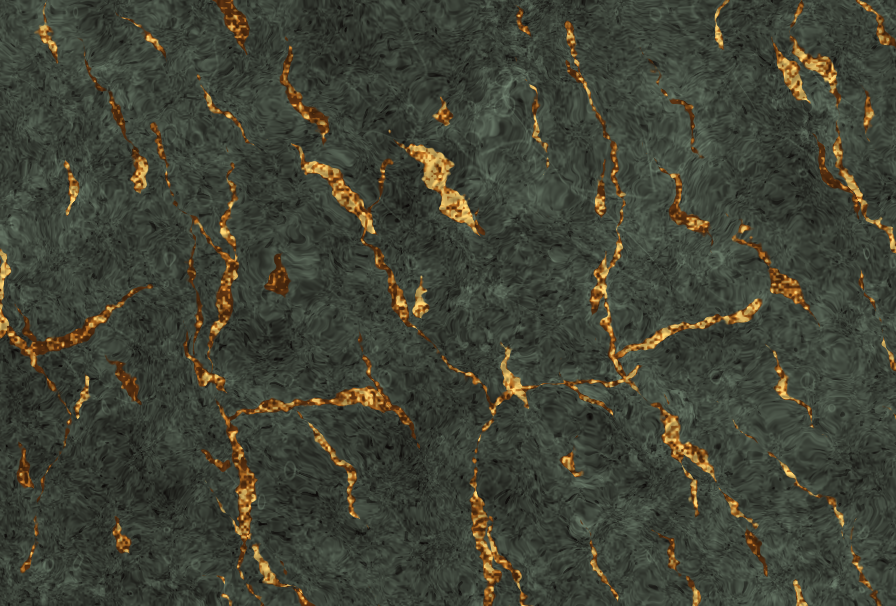
Give the GLSL for this texture, as a WebGL 1 fragment shader.

```glsl
precision highp float;
// Dark green-grey marble crossed by rust and gold veins.
// Layered noise makes the stone; wandering chains of segments and scattered
// tapered strokes, all bent by one domain warp, make the metal veins.
uniform vec2 u_resolution;

#define STONE_DARK vec3(0.135, 0.143, 0.123)
#define STONE_LIGHT vec3(0.365, 0.420, 0.360)
#define RUST vec3(0.31, 0.17, 0.06)
#define AMBER vec3(0.63, 0.38, 0.12)
#define PALE_GOLD vec3(0.84, 0.70, 0.38)
#define SHARD_CELL 0.15
#define SHARD_SHARE 0.85
#define SHARD_WIDTH 0.012
#define VEIN_WIDTH 0.015
#define VEIN_STEP 0.135
#define GRAIN 0.85
#define RAGGED 0.010

float hash(vec2 p) { return fract(sin(dot(p, vec2(127.1, 311.7))) * 43758.545); }
vec2 hash2(vec2 p) { return vec2(hash(p), hash(p + 37.3)); }

float noise(vec2 p) {
  vec2 i = floor(p), f = fract(p);
  f = f * f * (3.0 - 2.0 * f);
  return mix(mix(hash(i), hash(i + vec2(1, 0)), f.x),
             mix(hash(i + vec2(0, 1)), hash(i + vec2(1, 1)), f.x), f.y);
}
vec2 noise2(vec2 p) { return vec2(noise(p), noise(p + 51.7)) - 0.5; }

float fbm(vec2 p) {
  float sum = 0.0, amp = 0.53;
  for (int i = 0; i < 4; i++) {
    sum += amp * noise(p);
    p = mat2(1.6, 1.2, -1.2, 1.6) * p + 7.1;
    amp *= 0.5;
  }
  return sum;
}

float segmentDistance(vec2 p, vec2 a, vec2 b) {
  vec2 pa = p - a, ba = b - a;
  return length(pa - ba * clamp(dot(pa, ba) / dot(ba, ba), 0.0, 1.0));
}

// Long veins: downward random walks, each with one sideways branch.
float longVeins(vec2 p) {
  float d = 1.0;
  for (int i = 0; i < 5; i++) {
    float id = float(i);
    vec2 a = vec2(-0.06 + 0.34 * id, 1.06 - 0.35 * hash(vec2(id, 4.0)));
    for (int j = 0; j < 7; j++) {
      float turn = 0.22 + 1.3 * (hash(vec2(id, float(j) + 9.0)) - 0.5);
      vec2 b = a + VEIN_STEP * vec2(sin(turn), -cos(turn));
      d = min(d, segmentDistance(p, a, b));
      if (j == 4) d = min(d, segmentDistance(p, a, a + vec2(0.24, 0.07)));
      a = b;
    }
  }
  float swell = noise(p * 15.0 + 3.0);
  return d - 0.0008 - VEIN_WIDTH * swell * swell;
}

// Short tapered shards, one per cell: x is distance, y is the shard's tint.
vec2 shards(vec2 p) {
  vec2 nearest = vec2(1.0, 0.5), home = floor(p / SHARD_CELL);
  for (int y = -1; y <= 1; y++) for (int x = -1; x <= 1; x++) {
    vec2 cell = home + vec2(x, y);
    vec2 r = hash2(cell + 11.0), s = hash2(cell + 83.0);
    if (hash(cell + 5.0) > SHARD_SHARE) continue;
    float angle = -1.15 + 0.8 * (s.x - 0.5);
    vec2 along = vec2(cos(angle), sin(angle));
    vec2 q = p - (cell + 0.5 + 0.7 * (r - 0.5)) * SHARD_CELL;
    q = vec2(dot(q, along), dot(q, vec2(-along.y, along.x)));
    float t = q.x / (0.025 + 0.09 * s.y);
    float bend = 0.024 * (noise(vec2(q.x * 26.0, r.x * 90.0)) - 0.5);
    float swell = 0.15 + 1.7 * noise(vec2(q.x * 36.0, r.y * 70.0));
    float width = (0.0035 + SHARD_WIDTH * r.y * r.y) * (1.0 + 0.4 * clamp(t, -1.0, 1.0));
    float d = abs(q.y - bend) - width * (1.0 - t * t) * swell;
    if (d < nearest.x) nearest = vec2(d, r.x);
  }
  return nearest;
}

// Small pale fossil outlines.
float fossils(vec2 p) {
  vec2 g = p / 0.05, cell = floor(g), r = hash2(cell + 19.0);
  vec2 q = (g - cell - 0.5 - 0.3 * (r - 0.5)) * 0.05;
  q.x *= 1.0 + 0.7 * r.y;
  float ring = abs(length(q) - 0.004 - 0.011 * r.x * r.x);
  return step(0.5, hash(cell)) * (1.0 - smoothstep(0.0, 0.004, ring));
}

void main() {
  vec2 p = gl_FragCoord.xy / u_resolution.y;
  float px = 1.0 / u_resolution.y;
  vec2 warped = p + 0.07 * noise2(p * 5.0) + 0.026 * noise2(p * 19.0) + RAGGED * noise2(p * 58.0);

  // Stone: smoky slanted clouds, grain, dark pits and chalky flecks.
  vec2 slant = vec2(p.x + p.y, (p.x - p.y) * 0.55);
  float cloud = fbm(slant * 3.2 + 1.5 * noise2(p * 3.0));
  float grain = 0.55 * noise(warped * 290.0) + 0.45 * noise(warped * 130.0 + 8.0) - 0.5;
  float tone = 0.36 + 0.55 * (cloud - 0.5) + 0.5 * (fbm(warped * 19.0) - 0.5) + GRAIN * grain;
  float patches = smoothstep(0.4, 0.75, noise(p * 6.0 + 21.0));
  tone += 0.4 * patches * smoothstep(0.56, 0.7, fbm(warped * 42.0));
  tone -= 0.35 * smoothstep(0.8, 0.92, noise(warped * 120.0 + 40.0));

  // Pale hairline cracks and fossils.
  float crack = min(abs(fbm(slant * 2.6 + 30.0) - 0.5), 0.7 * abs(fbm(slant.yx * 4.0 + 9.0) - 0.47));
  tone += 0.32 * (1.0 - smoothstep(0.0, 0.009, crack)) * noise(p * 9.0);
  tone += 0.4 * fossils(p + 0.012 * noise2(p * 45.0)) * noise(p * 14.0 + 6.0);

  // Metal: the nearest of both vein kinds, with a faint pale halo in the stone.
  vec2 shard = shards(warped);
  float vein = longVeins(warped);
  float d = min(shard.x, vein) + 0.007 * (noise(p * 125.0 + 70.0) - 0.5);
  float tint = shard.x < vein ? shard.y : 0.3 + 0.35 * p.x;
  tone += 0.2 * exp(-max(d, 0.0) * 70.0) * noise(p * 11.0 + 15.0);
  vec3 stone = mix(STONE_DARK, STONE_LIGHT, clamp(tone, -0.4, 1.4));
  float glint = 0.45 * noise(warped * 95.0) + 0.55 * noise(p * 230.0 + 60.0);
  glint += 0.4 * (tint - 0.5) - 0.14 * smoothstep(-0.004, 0.0, d);
  vec3 metal = mix(RUST, AMBER, smoothstep(0.3, 0.54, glint));
  metal = mix(metal, PALE_GOLD, smoothstep(0.5, 0.72, glint));
  metal *= 0.72 + 0.55 * noise(warped * 160.0 + 5.0);
  gl_FragColor = vec4(mix(stone, metal, 1.0 - smoothstep(-px, px, d)), 1.0);
}
```
